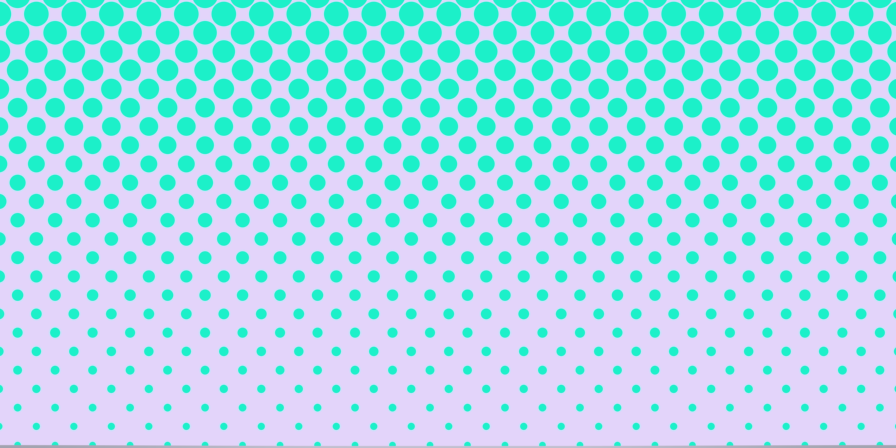
This pattern is drawn by a WebGL 1 fragment shader. Its source:

```glsl
precision highp float;

uniform vec2 u_resolution;

// Signed distance to the nearest dot of one square lattice, in row pitches
float dotDistance(vec2 p, vec2 offset) {
  vec2 center = 2.0 * floor((p - offset) * 0.5 + 0.5) + offset;
  float row = center.y;
  float radius = 0.655 - 0.0284 * row + 0.00033 * row * row;
  return length(p - center) - radius;
}

void main() {
  vec2 uv = gl_FragCoord.xy / u_resolution;
  float aspect = u_resolution.x / u_resolution.y;
  float pixel = 23.9 / u_resolution.y;

  // Rows count downward from the first full row of dots
  vec2 p = vec2(uv.x * aspect, 1.0 - uv.y) * 23.9 - vec2(-0.06, 0.747);

  // Two interleaved lattices form the staggered halftone
  float d = min(dotDistance(p, vec2(0.0)), dotDistance(p, vec2(1.0)));

  vec3 lilac = vec3(0.89, 0.83, 0.98);
  vec3 paleBlue = vec3(0.78, 0.89, 0.98);
  vec3 turquoise = vec3(0.11, 0.94, 0.79);

  // Pale rim, then the solid dot
  float rim = 1.0 - smoothstep(0.02, 0.13, d);
  float fill = 1.0 - smoothstep(-0.8 * pixel, 0.8 * pixel, d);
  vec3 color = mix(lilac, paleBlue, rim * 0.8);
  color = mix(color, turquoise, fill);

  // Thin shadow under the lower edge, heavier toward the sides
  float side = smoothstep(0.1, 0.5, abs(uv.x - 0.5));
  float edge = 0.0045 + 0.002 * side;
  float shadow = 1.0 - smoothstep(edge - 0.002, edge + 0.002, uv.y);
  vec3 gray = mix(vec3(0.76, 0.75, 0.81), vec3(0.64, 0.64, 0.69), side);
  color = mix(color, gray, shadow);

  gl_FragColor = vec4(color, 1.0);
}
```
